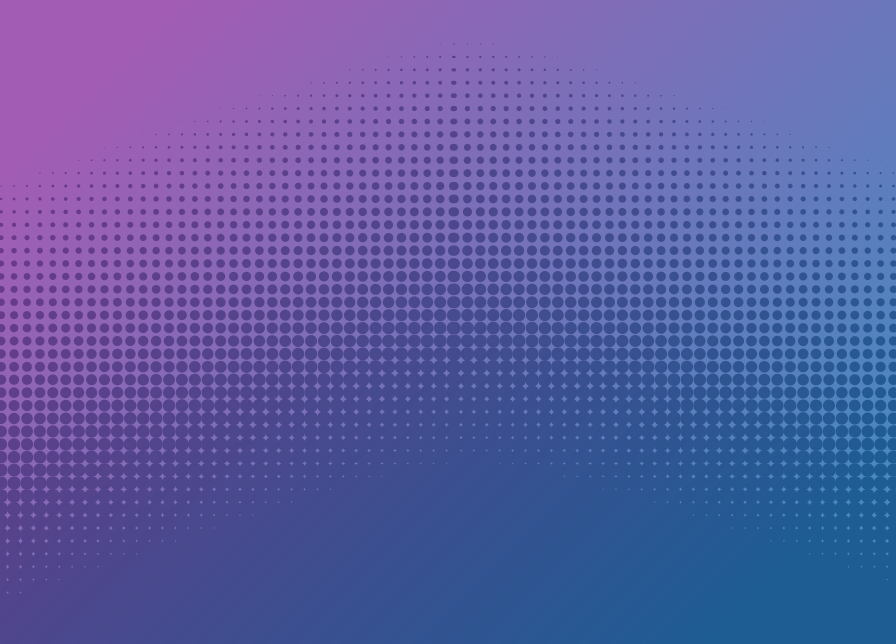
Reproduce this background procedurally as a Shadertoy shader.

```glsl
// Halftone arch: a dark diagonal gradient rises over a light one through a dot grid.
// Dots grow downwards below a rounded roof line until they merge into a solid area.
// Two mirrored grids meet at a seam, where their first columns overlap.

#define CELL 0.02005        // dot spacing, in canvas heights
#define ROW_PHASE 0.0082    // height of the first row below the top
#define SEAM_X 0.009        // where the two grids meet, from the centre
#define SEAM_GAP 0.0011     // offset of each grid from the seam
#define ROOF_X 0.038        // peak of the arch, from the centre
#define ROOF_Y 0.0616       // start of the dots at the peak
#define ROOF_SLOPE 0.34
#define ROOF_ROUND 0.09
#define FADE_DEPTH 0.667    // distance from first dots to solid
#define GRADIENT_START -0.424
#define GRADIENT_LENGTH 1.848

const vec3 LIGHT_VIOLET = vec3(0.635, 0.360, 0.705);
const vec3 LIGHT_BLUE   = vec3(0.280, 0.535, 0.750);
const vec3 DARK_VIOLET  = vec3(0.435, 0.215, 0.535);
const vec3 DARK_BLUE    = vec3(0.115, 0.365, 0.580);

// Dot radius in cells; half a cell diagonal covers everything.
float dotRadius(vec2 centre) {
    float side = centre.x - ROOF_X;
    float drop = ROOF_SLOPE * (sqrt(side * side + ROOF_ROUND * ROOF_ROUND) - ROOF_ROUND);
    float t = (centre.y - ROOF_Y - drop) / FADE_DEPTH;
    if (t <= 0.0) return -1.0;
    if (t >= 1.0) return 1.0;
    float inverseSmooth = 0.5 - sin(asin(1.0 - 2.0 * t) / 3.0);
    return 0.7071 * mix(pow(t, 0.62), inverseSmooth, 0.5);
}

// Signed distance, in cells, to the dots on one side of the seam.
float halfGrid(vec2 p, float side) {
    vec2 origin = vec2(SEAM_X + side * SEAM_GAP, ROW_PHASE);
    vec2 axis = vec2(side, 1.0);
    vec2 g = (p - origin) * axis / CELL;
    vec2 base = floor(g);
    float d = 10.0;
    for (int j = 0; j < 2; j++) {
        for (int i = 0; i < 2; i++) {
            vec2 id = base + vec2(i, j);
            if (id.x < 0.0) continue;
            float radius = dotRadius(origin + id * axis * CELL);
            d = min(d, length(g - id) - radius);
        }
    }
    return d;
}

void mainImage(out vec4 fragColor, in vec2 fragCoord) {
    // Canvas heights: x from the centre, y down from the top.
    vec2 p = vec2(fragCoord.x - 0.5 * iResolution.x, iResolution.y - fragCoord.y) / iResolution.y;

    // Diagonal gradients
    float blend = clamp((p.x + p.y - GRADIENT_START) / GRADIENT_LENGTH, 0.0, 1.0);
    vec3 light = mix(LIGHT_VIOLET, LIGHT_BLUE, blend);
    vec3 dark = mix(DARK_VIOLET, DARK_BLUE, blend);

    // Smooth-edged dots
    float d = min(halfGrid(p, -1.0), halfGrid(p, 1.0));
    float coverage = clamp(0.5 - d * CELL * iResolution.y, 0.0, 1.0);

    fragColor = vec4(mix(light, dark, coverage), 1.0);
}
```
